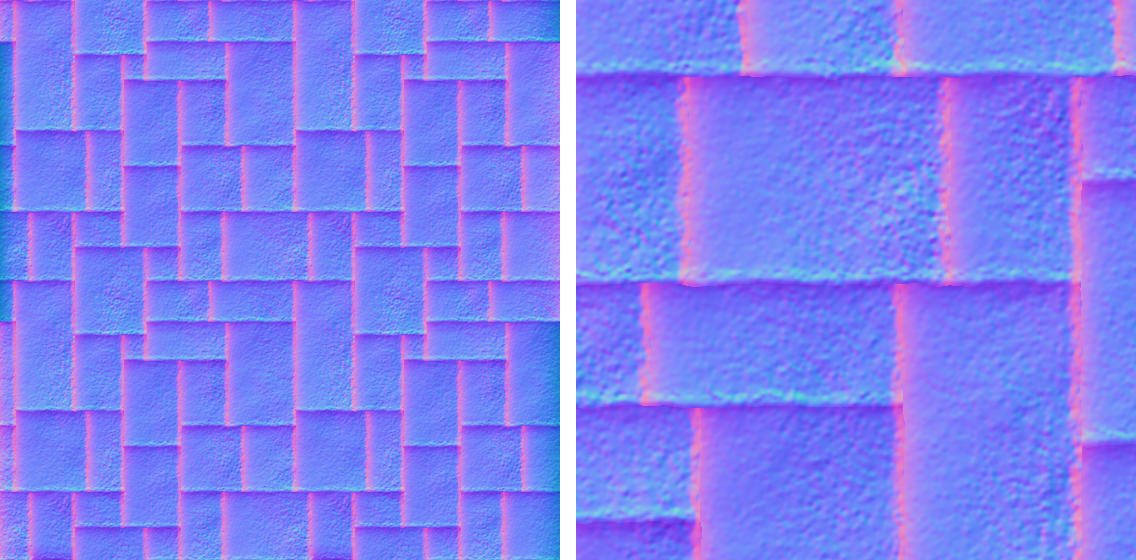
Left, the full canvas; right, a detail of the centre.
Write a WebGL 2 fragment shader that draws this texture map.

```glsl
#version 300 es
precision highp float;
// Tangent-space normal map of rough paving stones, a tile repeated 2 x 2.
// Each stone is a wrapped rectangle whose edge distances give surface slopes;
// grain comes from the analytic gradient of wrapped cellular bumps.

uniform vec2 u_resolution;
out vec4 outColor;

const float REPEATS = 2.0;
const float TILE = 384.0;            // layout units across one tile
const float TAU = 6.2832;
const vec2 BASE_SLOPE = vec2(-0.135, -0.015);
const float RIGHT_SLOPE = 1.2;       // sharp pink ridge
const float LEFT_SLOPE = 0.92;       // soft lavender shoulder
const float TOP_SLOPE = 0.55;        // violet upper edge
const float LIP_SLOPE = 0.28;        // thin cyan lower lip
const float FINE_GRAIN = 0.115;
const float MID_GRAIN = 0.045;
const float BROAD_GRAIN = 0.06;
const float EDGE_WOBBLE = 0.4;
const float BORDER_FADE = 0.014;     // width of the canvas rim, in canvas units
const float BLUE_LEVEL = 0.982;

// Stone layout: upper left corners and sizes, y running down
const int STONES = 20;
const vec2 CORNER[STONES] = vec2[STONES](
  vec2(22, 2), vec2(103, 340), vec2(201, 2), vec2(290, 2), vec2(201, 58),
  vec2(313, 58), vec2(103, 76), vec2(170, 76), vec2(170, 111), vec2(248, 111),
  vec2(22, 180), vec2(122, 180), vec2(170, 229), vec2(248, 201), vec2(335, 201),
  vec2(43, 291), vec2(308, 291), vec2(103, 291), vec2(248, 291), vec2(201, 340));
const vec2 SIZE[STONES] = vec2[STONES](
  vec2(81, 178), vec2(98, 120), vec2(89, 56), vec2(116, 56), vec2(112, 53),
  vec2(93, 143), vec2(67, 104), vec2(31, 35), vec2(78, 118), vec2(65, 90),
  vec2(100, 111), vec2(48, 111), vec2(78, 111), vec2(87, 90), vec2(71, 90),
  vec2(60, 95), vec2(119, 95), vec2(67, 49), vec2(60, 95), vec2(47, 46));

vec3 hash3(vec2 p) {
  vec3 q = fract(vec3(p.xyx) * vec3(0.1031, 0.103, 0.0973));
  q += dot(q, q.yxz + 33.33);
  return fract((q.xxy + q.yzz) * q.zyx);
}

// Slope of randomly signed Gaussian bumps, one per cell, wrapped over the tile
vec2 bumpSlope(vec2 tilePos, float cells) {
  vec2 p = tilePos / TILE * cells;
  vec2 base = floor(p);
  vec2 slope = vec2(0.0);
  for (int j = -1; j <= 1; j++) {
    for (int i = -1; i <= 1; i++) {
      vec2 cell = base + vec2(i, j);
      vec3 rnd = hash3(mod(cell, cells) + cells);
      vec2 d = p - cell - rnd.xy;
      slope += (rnd.z * 2.0 - 1.0) * d * 6.0 * exp(-3.0 * dot(d, d));
    }
  }
  return slope;
}

float bell(float x, float width) {
  return exp(-x * x / (width * width));
}

// Slopes of the stone under a point, with its own tilt and worn patch
vec2 stoneSlope(vec2 p, vec2 fine, vec2 grain) {
  vec2 local = vec2(0.0), size = vec2(1.0);
  float id = 0.0;
  for (int i = 0; i < STONES; i++) {
    vec2 q = mod(p - CORNER[i], TILE);
    if (q.x < SIZE[i].x && q.y < SIZE[i].y) {
      local = q;
      size = SIZE[i];
      id = float(i);
    }
  }
  vec2 far = size - local;
  vec2 f = local / size;
  vec3 rnd = hash3(vec2(id * 7.0 + 3.0, id + 19.0));

  // Roughness rises to the right and inside a random patch
  vec2 patchCentre = vec2(0.5 + 0.4 * rnd.x, 0.25 + 0.5 * rnd.y);
  vec2 fromPatch = (f - patchCentre) * vec2(3.2, 2.6);
  float rough = mix(0.45, 0.85, smoothstep(0.05, 0.6, f.x));
  rough += 1.1 * rnd.z * exp(-dot(fromPatch, fromPatch));

  vec2 slope = BASE_SLOPE + (rnd.xy - 0.5) * 0.07 + grain * rough;
  slope.y += mix(-0.06, 0.12, f.y);

  // Edge profiles meet at similar slopes across each joint
  float chips = clamp(1.0 + 0.3 * fine.x, 0.6, 1.3);
  slope.x += RIGHT_SLOPE * chips * bell(far.x - 1.4, 3.2);
  slope.x += LEFT_SLOPE * exp(-local.x / 6.5);
  slope.y -= TOP_SLOPE * exp(-local.y / 6.5);
  slope.y += LIP_SLOPE * (1.0 + 0.6 * fine.y) * bell(far.y - 5.0, 2.4);
  slope.y -= TOP_SLOPE * smoothstep(3.2, 0.0, far.y);
  return slope;
}

// Tilted rim along the canvas sides and under one column of stones
vec2 borderSlope(vec2 uv, float tileX) {
  float down = 1.0 - uv.y;
  float band = smoothstep(0.072, 0.08, down) * smoothstep(0.578, 0.57, down);
  float left = mix(0.75, -1.2, band) * exp(-uv.x / BORDER_FADE);
  float right = mix(-1.0, 0.45, band) * exp((uv.x - 1.0) / (BORDER_FADE * 1.6));
  float column = smoothstep(40.0, 48.0, tileX) * smoothstep(106.0, 98.0, tileX);
  return vec2(left + right, -0.9 * column * exp(-uv.y / (BORDER_FADE * 0.7)));
}

void main() {
  vec2 uv = gl_FragCoord.xy / u_resolution;
  vec2 p = mod(vec2(uv.x, 1.0 - uv.y) * REPEATS * TILE, TILE);

  vec2 fine = bumpSlope(p, 140.0);
  vec2 mid = bumpSlope(p, 64.0);
  vec2 broad = bumpSlope(p, 14.0);
  vec2 grain = fine * FINE_GRAIN + mid * MID_GRAIN + broad * BROAD_GRAIN;

  // Hand-cut waviness of the joints
  vec2 wave = sin(TAU * p.yx / TILE * vec2(9.0, 7.0)) * 0.5;
  vec2 slope = stoneSlope(p + wave + mid * EDGE_WOBBLE, fine, grain);
  slope += borderSlope(uv, p.x);

  vec3 normal = normalize(vec3(slope, 1.0));
  outColor = vec4((normal * 0.5 + 0.5) * vec3(1.0, 1.0, BLUE_LEVEL), 1.0);
}
```
